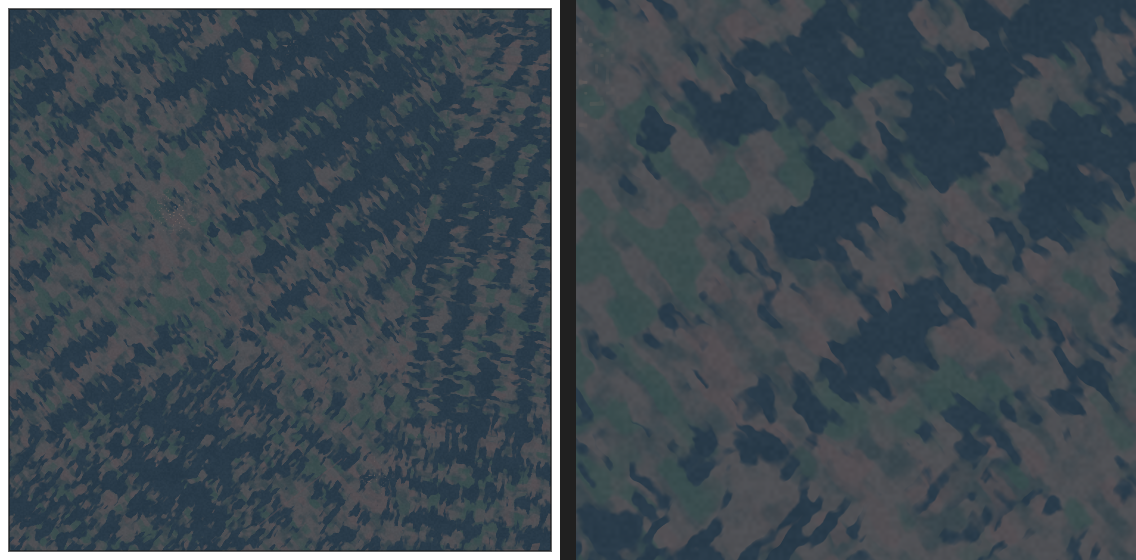
Left: the whole. Right: its middle third, enlarged.
This texture is drawn by a Shadertoy shader. Its source:

```glsl
// Aerial view of dark forest cut by fishbone rows of small farm plots, in a thin frame.

const vec3 FOREST = vec3(0.158, 0.228, 0.285);
const vec3 FARM_DIM = vec3(0.225, 0.277, 0.303);
const vec3 FARM_PALE = vec3(0.310, 0.315, 0.332);
const vec3 PASTURE = vec3(0.215, 0.305, 0.305);
const vec3 BARE_SOIL = vec3(0.345, 0.308, 0.325);
const vec3 ROOFS = vec3(0.52, 0.44, 0.41);
const vec3 FRAME_INK = vec3(0.03);
const vec3 PAPER = vec3(1.0);
const float TAU = 6.2831853;

float hash(vec2 p) {
    vec3 q = fract(p.xyx * vec3(0.1031, 0.1030, 0.0973));
    q += dot(q, q.yzx + 33.33);
    return fract((q.x + q.y) * q.z);
}

// Value noise; edge is the blended share of each cell (1 = smooth, small = blocky).
float plotNoise(vec2 p, float edge) {
    vec2 cell = floor(p);
    vec2 f = smoothstep(0.5 - 0.5 * edge, 0.5 + 0.5 * edge, fract(p));
    float low = mix(hash(cell), hash(cell + vec2(1, 0)), f.x);
    float high = mix(hash(cell + vec2(0, 1)), hash(cell + vec2(1, 1)), f.x);
    return mix(low, high, f.y);
}

float fbm(vec2 p) {
    float sum = 0.0, amp = 0.5;
    for (int i = 0; i < 4; i++) {
        sum += amp * plotNoise(p, 1.0);
        p = p * 2.03 + 17.3;
        amp *= 0.5;
    }
    return sum / 0.9375;
}

// Coordinates along and across a road that runs at the given angle in degrees.
vec2 roadSpace(vec2 p, float degrees) {
    float a = radians(degrees);
    return vec2(dot(p, vec2(cos(a), sin(a))), dot(p, vec2(-sin(a), cos(a))));
}

// Strength of clearing: parallel road bands plus plots stretched across them.
float clearing(vec2 road, float spacing, float bandStrength, float seed) {
    float wander = 2.2 * plotNoise(road * vec2(5.0, 7.0) + seed, 1.0);
    float band = cos(TAU * road.y / spacing + wander);
    float wide = plotNoise(road / vec2(0.016, 0.026) + seed, 0.55) - 0.5;
    float narrow = plotNoise(road / vec2(0.0065, 0.019) + seed * 3.0, 0.5) - 0.5;
    float tiny = plotNoise(road / vec2(0.005, 0.008) + seed * 5.0, 0.7) - 0.5;
    return bandStrength * band + 0.42 * wide + 0.42 * narrow + 0.2 * tiny;
}

float segmentDistance(vec2 p, vec2 a, vec2 b) {
    vec2 ab = b - a;
    return length(p - a - ab * clamp(dot(p - a, ab) / dot(ab, ab), 0.0, 1.0));
}

// Scattered bright roofs around a town centre.
float town(vec2 p, vec2 centre, float radius) {
    float d = length(p - centre) / radius;
    float roof = smoothstep(0.72, 0.95, plotNoise(p / 0.0032 + 40.0, 0.8));
    return roof * exp(-d * d);
}

vec3 landscape(vec2 uv) {
    vec2 warp = vec2(fbm(uv * 60.0), fbm(uv * 60.0 + 31.0)) - 0.5;
    vec2 p = uv + 0.009 * warp;
    vec2 border = uv + 0.12 * (vec2(fbm(uv * 9.0), fbm(uv * 9.0 + 8.0)) - 0.5);

    // Road districts with different headings
    vec2 bent = p - vec2(0.55 * pow(max(p.y - 0.45, 0.0), 2.0), 0.0);
    float field = clearing(roadSpace(p, 40.0), 0.082, 0.17, 3.0);
    float south = smoothstep(0.06, -0.04, border.y - 0.40 + 0.35 * abs(border.x - 0.55));
    field = mix(field, clearing(roadSpace(p, -38.0), 0.07, 0.07, 11.0), south);
    float east = smoothstep(-0.03, 0.04, border.x - 0.73 - 0.25 * max(border.y - 0.6, 0.0));
    field = mix(field, clearing(roadSpace(bent, 81.0), 0.064, 0.18, 23.0), east);
    float corner = smoothstep(0.03, -0.03, border.y - 0.27) * smoothstep(0.64, 0.72, border.x);
    field = mix(field, clearing(roadSpace(p, -9.0), 0.058, 0.13, 37.0), corner);

    // Well settled belt, wilder corners and a stream
    float belt = segmentDistance(uv, vec2(0.14, 0.78), vec2(0.64, 0.22));
    field += 0.17 * exp(-belt * belt / 0.022) + 0.6 * (fbm(uv * 6.0 + 4.0) - 0.5);
    field -= 0.22 * exp(-12.0 * length(uv - vec2(0.03, 0.10)));
    field -= 0.20 * exp(-12.0 * length(uv - vec2(0.05, 0.97)));
    float stream = segmentDistance(p, vec2(0.775, 0.60), vec2(0.745, 0.50));
    field -= 0.5 * smoothstep(0.012, 0.004, stream);
    float cleared = smoothstep(-0.10, 0.06, field);

    // Farm colours vary from plot to plot
    vec2 road = roadSpace(p, mix(40.0, 81.0, step(0.5, east)));
    float tone = 0.55 * plotNoise(road / vec2(0.009, 0.017) + 70.0, 0.6)
               + 0.45 * fbm(uv * 75.0 + 12.0);
    vec3 farm = mix(FARM_DIM, FARM_PALE, smoothstep(0.25, 0.68, tone + 0.25 * field));
    float crop = 0.5 * plotNoise(road / vec2(0.013, 0.022) + 90.0, 0.6) + 0.5 * fbm(uv * 14.0 + 50.0);
    farm = mix(farm, PASTURE, 0.75 * smoothstep(0.56, 0.72, crop));
    farm = mix(farm, BARE_SOIL, 0.55 * smoothstep(0.42, 0.28, crop));
    vec3 forest = FOREST + 0.022 * (fbm(uv * 40.0) - 0.4);
    vec3 colour = mix(forest, farm, cleared);

    // Towns, a faint highway and fine grain
    float roofs = town(uv, vec2(0.31, 0.62), 0.035) + town(uv, vec2(0.67, 0.15), 0.025)
                + town(uv, vec2(0.515, 0.92), 0.014) + town(uv, vec2(0.87, 0.63), 0.014);
    colour = mix(colour, ROOFS, 0.65 * min(roofs, 1.0));
    float highway = segmentDistance(uv, vec2(0.46, 0.06), vec2(0.61, 0.18));
    colour = mix(colour, BARE_SOIL, 0.5 * smoothstep(0.0022, 0.0006, highway));
    return colour + 0.022 * (plotNoise(uv * 380.0, 1.0) - 0.5);
}

void mainImage(out vec4 fragColor, in vec2 fragCoord) {
    vec2 uv = fragCoord / iResolution.xy;
    float soft = 0.75 / iResolution.y;
    vec2 fromCentre = abs(uv - 0.5);
    float edge = max(fromCentre.x, fromCentre.y) - 0.484;
    vec3 colour = mix(landscape(uv), PAPER, smoothstep(-soft, soft, edge));
    colour = mix(colour, FRAME_INK, smoothstep(soft, -soft, abs(edge) - 0.001));
    fragColor = vec4(colour, 1.0);
}
```
